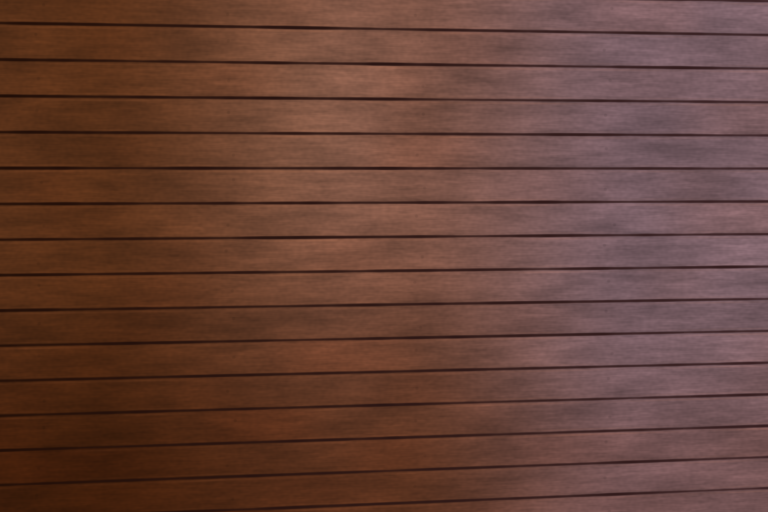
Reproduce this texture procedurally as a Shadertoy shader.

```glsl
float hash(float n) {
    return fract(sin(n * 12.9898) * 43758.55);
}

vec2 gradientAt(vec2 cell) {
    float angle = 6.2832 * hash(dot(cell, vec2(1.37, 7.91)));
    return vec2(cos(angle), sin(angle));
}

// Gradient noise, roughly -0.7 to 0.7
float noise(vec2 p) {
    vec2 i = floor(p), f = fract(p);
    vec2 u = f * f * f * (f * (f * 6.0 - 15.0) + 10.0);
    vec2 e = vec2(0.0, 1.0);
    float low = mix(dot(gradientAt(i), f), dot(gradientAt(i + e.yx), f - e.yx), u.x);
    float high = mix(dot(gradientAt(i + e.xy), f - e.xy), dot(gradientAt(i + 1.0), f - 1.0), u.x);
    return mix(low, high, u.y);
}

float fbm(vec2 p) {
    float sum = 0.0, amp = 0.6;
    for (int i = 0; i < 4; i++) {
        sum += amp * noise(p);
        p = p * 2.03 + 17.3;
        amp *= 0.55;
    }
    return sum;
}

// Board coordinate counted downwards; seams fan out and tighten towards the bottom
float boardCoord(vec2 uv) {
    float start = mix(0.0449, 0.0684, uv.x);
    float pitch = mix(0.0715, 0.0660, uv.x);
    float shrink = mix(0.00016, 0.0002, uv.x);
    float depth = 1.0 - uv.y - start;
    return (pitch - sqrt(pitch * pitch - 4.0 * shrink * depth)) / (2.0 * shrink);
}

// Warm brown on the left, cool reflected light on the right
vec3 stainColor(vec2 uv) {
    vec3 umber = mix(vec3(0.235, 0.11, 0.04), vec3(0.335, 0.185, 0.095), smoothstep(0.0, 0.6, uv.y));
    vec3 russet = mix(vec3(0.35, 0.195, 0.12), vec3(0.465, 0.31, 0.255), smoothstep(0.0, 0.65, uv.y));
    vec3 mauve = mix(vec3(0.435, 0.315, 0.315), vec3(0.465, 0.365, 0.39), smoothstep(0.0, 0.45, uv.y));
    vec3 col = mix(umber, russet, smoothstep(0.1, 0.54, uv.x));
    col = mix(col, mauve, smoothstep(0.5, 0.84, uv.x));
    vec2 sheen = (uv - vec2(0.4, 0.78)) / vec2(0.15, 0.33);
    return col + vec3(0.065, 0.055, 0.045) * exp(-dot(sheen, sheen));
}

void mainImage(out vec4 fragColor, in vec2 fragCoord) {
    vec2 uv = fragCoord / iResolution.xy;
    float x = fragCoord.x / iResolution.y;
    float k = boardCoord(uv);
    float board = floor(k), across = k - board;
    float aa = fwidth(k);
    float seed = hash(board + 31.0);

    vec3 col = stainColor(uv);

    // Tone of each board and its blotches
    col *= 1.0 + 0.08 * (seed - 0.5);
    float blotch = fbm(vec2(x * 5.0 + seed * 40.0, across * 1.2 + board * 9.0));
    col *= 1.0 + 0.3 * blotch;
    float cloud = noise(vec2(x * 3.0 + seed * 70.0, board * 5.3));
    col = mix(col, col * vec3(1.05, 0.97, 0.9), smoothstep(0.0, 0.5, cloud) * 0.5);

    // Long grain, short pores and fine mottling
    float grain = fbm(vec2(x * 10.0 + seed * 20.0, across * 7.0 + board * 23.0));
    float pores = noise(vec2(x * 50.0, across * 11.0 + board * 41.0));
    float mottle = noise(vec2(x * 110.0, across * 9.0 + board * 13.0));
    col *= 1.0 + 0.14 * grain + 0.06 * pores + 0.06 * mottle;

    // Faint nail heads in columns
    for (int i = 0; i < 4; i++) {
        float column = 0.08 + 0.37 * float(i) + 0.02 * (hash(board + float(i) * 7.0) - 0.5);
        float side = mix(0.3, 0.7, hash(board * 3.0 + float(i)));
        float dist = length(vec2(x - column, (across - side) * 0.068));
        col *= 1.0 - 0.08 * (1.0 - smoothstep(0.001, 0.005, dist));
    }

    // Rounded edges, lit lips of uneven strength on both sides of each seam
    float toSeam = min(across, 1.0 - across);
    float seamId = floor(k + 0.5);
    col *= 0.93 + 0.07 * smoothstep(0.03, 0.15, toSeam);
    float lip = exp(-pow((across - 0.09) / 0.035, 2.0));
    lip += 0.6 * exp(-pow((across - 0.92) / 0.03, 2.0));
    col += vec3(0.07, 0.042, 0.025) * lip * (0.5 + 1.1 * noise(vec2(x * 6.0, seamId * 3.7)));

    // Dark seams whose width and depth wander along the length
    float wander = fbm(vec2(x * 6.0, seamId * 4.3));
    float halfWidth = 0.036 + 0.022 * wander;
    float blur = 0.014 + aa * 0.5;
    float seam = 1.0 - smoothstep(halfWidth - blur, halfWidth + blur, toSeam);
    vec3 seamColor = mix(vec3(0.12, 0.05, 0.025), vec3(0.21, 0.12, 0.125), uv.x);
    col = mix(col, seamColor, seam * clamp(0.86 + 0.4 * wander, 0.0, 1.0));

    fragColor = vec4(clamp(col, 0.0, 1.0), 1.0);
}
```
